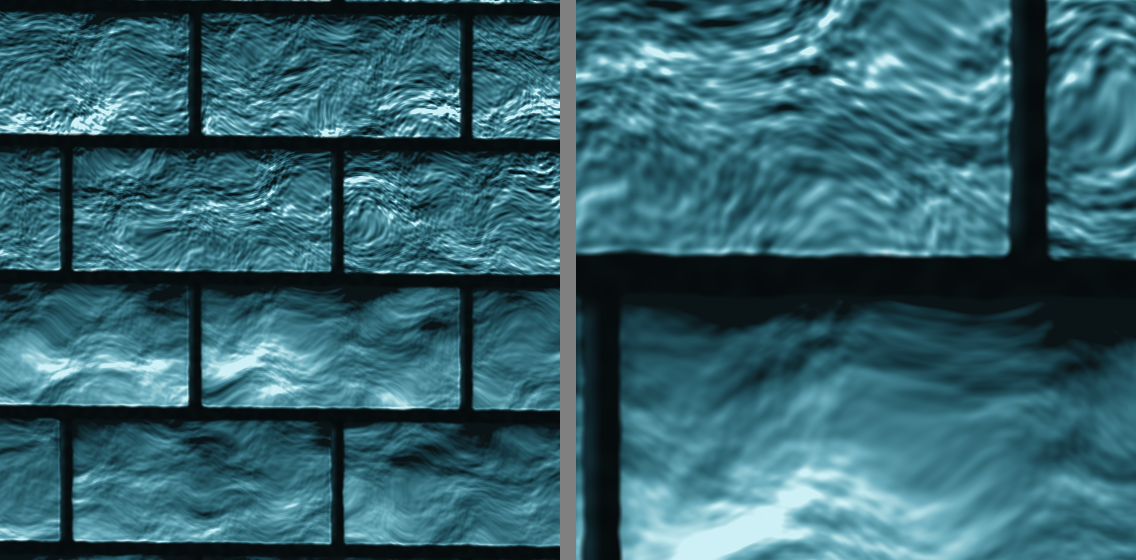
Left, the full canvas; right, a detail of the centre.
Give the GLSL for this texture, as a Shadertoy shader.

```glsl
// Backlit teal stone bricks in running bond with near-black joints.
// Each brick gets its own warped gradient-noise relief, lit from below, plus a
// glowing band; the upper courses are gritty, the lower ones smooth and cloudy.

const vec2 BRICK = vec2(0.484, 0.2425);    // spacing of the bond
const vec2 ORIGIN = vec2(0.119, 0.017);    // first joint crossing
const vec2 JOINT = vec2(0.022, 0.024);     // joint widths
const float TILT = 0.010;                  // courses sink to the right
const vec3 MORTAR = vec3(0.025, 0.050, 0.057);
const vec3 SHEEN = vec3(0.08, 0.21, 0.25);

// Per course, bottom to top: height and strength of the glowing band
const vec4 BAND_HEIGHT = vec4(0.28, 0.34, 0.64, 0.14);
const vec4 BAND_GLOW = vec4(0.9, 2.3, 1.1, 1.6);

const vec3 TONES[6] = vec3[6](
    vec3(0.04, 0.08, 0.09), vec3(0.08, 0.22, 0.26), vec3(0.15, 0.36, 0.41),
    vec3(0.26, 0.51, 0.57), vec3(0.43, 0.69, 0.75), vec3(0.80, 0.94, 0.96));

vec2 hash2(vec2 p) {
    vec3 q = fract(vec3(p.xyx) * vec3(0.1031, 0.1030, 0.0973));
    q += dot(q, q.yzx + 33.33);
    return fract((q.xx + q.yz) * q.zy);
}

float cornerSlope(vec2 cell, vec2 offset) {
    float angle = 6.2832 * hash2(cell).x;
    return dot(vec2(cos(angle), sin(angle)), offset);
}

float gradientNoise(vec2 p) {
    vec2 i = floor(p), f = fract(p);
    vec2 u = f * f * f * (f * (f * 6.0 - 15.0) + 10.0);
    vec2 e = vec2(1.0, 0.0);
    return mix(mix(cornerSlope(i, f), cornerSlope(i + e, f - e), u.x),
               mix(cornerSlope(i + e.yx, f - e.yx),
                   cornerSlope(i + 1.0, f - 1.0), u.x), u.y);
}

float fbm(vec2 p, float gain) {
    float sum = 0.0, amplitude = 1.0;
    for (int k = 0; k < 5; k++) {
        sum += amplitude * gradientNoise(p);
        p = mat2(1.6, 1.2, -1.2, 1.6) * p + 17.3;
        amplitude *= gain;
    }
    return sum;
}

// Stone surface height, folded by a slow warp
float stoneHeight(vec2 p, float gain) {
    vec2 warp = vec2(gradientNoise(p * 9.0), gradientNoise(p * 9.0 + 40.0));
    return fbm((p + 0.05 * warp) * vec2(7.0, 12.0), gain);
}

float boxDistance(vec2 p, vec2 halfSize, float radius) {
    vec2 q = abs(p) - halfSize + radius;
    return length(max(q, 0.0)) + min(max(q.x, q.y), 0.0) - radius;
}

vec3 toneColor(float tone) {
    tone = clamp(tone, 0.0, 4.999);
    int i = int(tone);
    return mix(TONES[i], TONES[i + 1], fract(tone));
}

// Brightness of the stone; uv is the 0..1 place within the brick
float stoneTone(vec2 p, vec2 uv, vec2 id) {
    vec2 rnd = hash2(id + 50.0);
    int course = int(clamp(id.y, 0.0, 3.0));
    float rough = step(1.5, id.y);
    vec2 s = p + 10.0 * rnd;

    // Relief lit from below right
    float gain = mix(0.47, 0.70, rough);
    float height = stoneHeight(s, gain);
    float relief = height - stoneHeight(s + vec2(0.0025, -0.0055), gain);
    relief *= mix(6.5, 4.2, rough);

    // Glowing band, wavy and broken up
    float wave = 0.35 * fbm(s * 6.0, 0.5);
    float offset = (uv.y - BAND_HEIGHT[course] - wave) / mix(0.22, 0.17, rough);
    float patches = smoothstep(-0.4, 0.35, gradientNoise(s * vec2(5.0, 3.0) + 9.0));
    float band = exp(-offset * offset) * patches * BAND_GLOW[course];
    band *= 0.75 + 0.5 * rnd.y;

    // Dark hollows near the top
    float hollow = smoothstep(0.05, 0.4, gradientNoise(s * vec2(9.0, 14.0) + 70.0));
    hollow *= smoothstep(0.35, 0.85, uv.y) * mix(1.6, 0.5, rough);

    float tone = 2.3 + 1.1 * (0.5 - uv.y) + 0.9 * height - hollow;
    return tone + relief + band * (0.75 + 0.7 * relief * rough);
}

void mainImage(out vec4 fragColor, in vec2 fragCoord) {
    vec2 p = fragCoord / iResolution.y;
    float pixel = 1.0 / iResolution.y;

    // Running bond: every second course starts half a brick along
    vec2 bond = p - ORIGIN;
    bond.y += TILT * (p.x - 0.5);
    float course = floor(bond.y / BRICK.y);
    bond.x += 0.5 * BRICK.x * mod(course, 2.0) - 0.5 * BRICK.x;
    bond.x += 0.5 * BRICK.x * (1.0 - 2.0 * mod(course, 2.0)) + 0.012 * mod(course, 2.0);
    vec2 id = vec2(floor(bond.x / BRICK.x), course);
    vec2 uv = fract(bond / BRICK);
    vec2 local = (uv - 0.5) * BRICK;

    // Brick outline, slightly uneven
    vec2 halfSize = 0.5 * (BRICK - JOINT);
    float wobble = 0.003 * gradientNoise(p * 22.0) + 0.0015 * gradientNoise(p * 70.0);
    float d = boxDistance(local, halfSize, 0.006) + wobble;
    float brick = 1.0 - smoothstep(-0.0015 - pixel, 0.0015 + pixel, d);

    // Shadow under the top edge, thin bright rim at the bottom and right
    float tone = stoneTone(p, uv, id);
    tone -= 1.1 * smoothstep(0.035, 0.0, halfSize.y - local.y);
    tone -= 0.5 * smoothstep(-0.012, 0.0, d);
    float lit = max(smoothstep(0.010, 0.0, local.y + halfSize.y),
                    0.7 * smoothstep(0.010, 0.0, halfSize.x - local.x));
    float rim = (d + 0.003) / 0.0025;
    tone += 1.4 * lit * exp(-rim * rim);

    // Joints catch a faint sheen beside the right end of each brick
    float sheen = smoothstep(0.010, 0.0, abs(local.x - halfSize.x - 0.002));
    sheen *= smoothstep(0.0, 0.02, halfSize.y - abs(local.y));
    vec3 joint = mix(MORTAR, SHEEN, 0.55 * sheen);
    joint *= 1.0 + 0.4 * gradientNoise(p * 60.0);

    fragColor = vec4(mix(joint, toneColor(tone), brick), 1.0);
}
```
